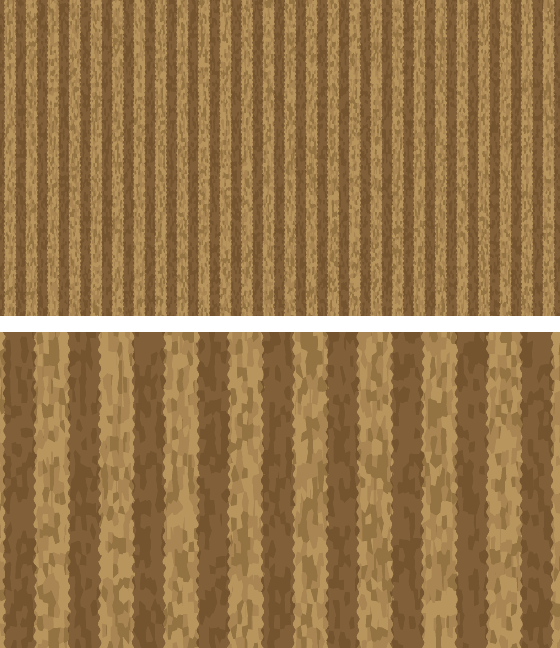
Top, the full canvas; bottom, a detail of the centre.
Reproduce this pattern procedurally as a Shadertoy shader.

```glsl
const float STRIPES = 26.0;        // repeats across
const float THREADS = 12.0;        // threads in one repeat
const float ROWS = 76.0;           // stitches down the height
const float STRIPE_CENTER = 0.47;  // light band, as a part of the repeat
const float HALF_WIDTH = 0.26;
const float SCALLOP = 0.018;       // regular waviness of the band edge
const float EDGE_RAGGED = 0.025;   // extra variation from stitch to stitch
const vec2 CELL_JITTER = vec2(0.4, 0.9);
const float CENTER_WEAR = 0.3;     // more flecks along the middle of a band
const float PALE_SHARE = 0.42;
const float TAN_SHARE = 0.77;
const float BROWN_SHARE = 0.60;
const float FILTER_WIDTH = 0.75;   // part of a pixel averaged
const int SAMPLES = 3;
const float TAU = 6.2831853;

const vec3 PALE = vec3(0.725, 0.585, 0.37);
const vec3 TAN = vec3(0.66, 0.52, 0.32);
const vec3 FLECK = vec3(0.58, 0.45, 0.26);
const vec3 BROWN = vec3(0.505, 0.375, 0.225);
const vec3 UMBER = vec3(0.45, 0.33, 0.18);

vec3 hash32(vec2 p) {
    vec3 q = fract(p.xyx * vec3(0.1031, 0.1030, 0.0973));
    q += dot(q, q.yxz + 33.33);
    return fract((q.xxy + q.yzz) * q.zyx);
}

vec2 stitchPoint(vec2 cell) {
    return cell + 0.5 + CELL_JITTER * (hash32(cell).xy - 0.5);
}

// Cellular noise: the grid cell owning the nearest stitch
vec2 nearestStitch(vec2 p) {
    vec2 base = floor(p);
    vec2 nearest = base;
    float best = 1e5;
    for (int y = -1; y <= 1; y++) {
        for (int x = -1; x <= 1; x++) {
            vec2 cell = base + vec2(x, y);
            vec2 delta = stitchPoint(cell) - p;
            float dist = dot(delta, delta);
            if (dist < best) {
                best = dist;
                nearest = cell;
            }
        }
    }
    return nearest;
}

vec3 fabric(vec2 uv) {
    vec2 cell = nearestStitch(uv * vec2(STRIPES * THREADS, ROWS));
    vec3 random = hash32(cell + 57.0);

    // Band edge: an even scallop with slight stitch variation
    float offset = abs(fract(uv.x * STRIPES) - STRIPE_CENTER);
    offset = min(offset, 1.0 - offset);
    float edge = HALF_WIDTH + SCALLOP * sin(uv.y * ROWS * TAU)
        + EDGE_RAGGED * (random.x - 0.5);
    float wear = CENTER_WEAR * (0.5 - offset / HALF_WIDTH);

    if (offset > edge) {
        float darkWear = CENTER_WEAR * (offset - HALF_WIDTH - 0.12);
        return random.y + darkWear < BROWN_SHARE ? BROWN : UMBER;
    }
    float tone = random.y + wear;
    return tone < PALE_SHARE ? PALE : tone < TAN_SHARE ? TAN : FLECK;
}

void mainImage(out vec4 fragColor, in vec2 fragCoord) {
    // Average a grid of samples to smooth the stitch edges
    vec3 color = vec3(0.0);
    for (int y = 0; y < SAMPLES; y++) {
        for (int x = 0; x < SAMPLES; x++) {
            vec2 shift = (vec2(x, y) + 0.5) / float(SAMPLES) - 0.5;
            color += fabric((fragCoord + FILTER_WIDTH * shift) / iResolution.xy);
        }
    }
    fragColor = vec4(color / float(SAMPLES * SAMPLES), 1.0);
}
```
